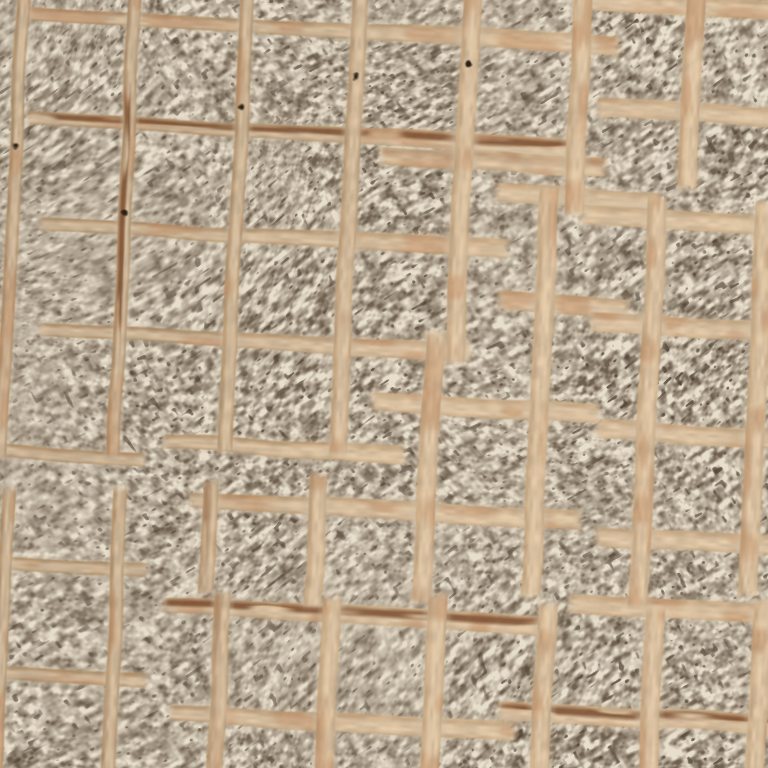
Give the GLSL for this texture, as a Shadertoy shader.

```glsl
// A broken, slightly tilted lattice of weathered tan strips over speckled stone.

float hash(vec2 p) {
    vec3 q = fract(p.xyx * 0.1031);
    q += dot(q, q.yzx + 33.33);
    return fract((q.x + q.y) * q.z);
}

float noise(vec2 p) {
    vec2 cell = floor(p), f = fract(p);
    f = f * f * (3.0 - 2.0 * f);
    return mix(mix(hash(cell), hash(cell + vec2(1, 0)), f.x),
               mix(hash(cell + vec2(0, 1)), hash(cell + vec2(1, 1)), f.x), f.y);
}

// Stone with short grains whose direction drifts over the surface
vec3 stone(vec2 p) {
    vec2 warped = p + 0.06 * vec2(noise(p * 4.0), noise(p * 4.0 + 31.0));
    warped = mat2(0.85, 0.53, -0.53, 0.85) * warped + 3.0;
    float grain = 0.65 * noise(warped * vec2(95, 165)) + 0.35 * noise(warped * vec2(210, 260));
    float contrast = 0.75 + 0.35 * p.x + 0.5 * (noise(p * 6.0 + 9.0) - 0.5);
    float tone = clamp(0.59 + (grain - 0.5) * 1.6 * contrast, 0.0, 1.0);
    vec3 col = mix(vec3(0.44, 0.38, 0.31), vec3(0.91, 0.87, 0.80), tone);
    float speck = smoothstep(0.74, 0.95, noise(warped * vec2(120, 175) + 70.0));
    return mix(col, vec3(0.30, 0.25, 0.20), 0.65 * speck * contrast);
}

// One strip: q.x runs along it and q.y across it
void strip(inout vec3 col, vec2 q, float center, float from, float to, float age, float rust) {
    float seed = floor(center * 977.0);
    float width = mix(0.0125, 0.0085, age);
    from += 0.03 * (hash(vec2(seed, 1)) - 0.5);
    to += 0.03 * (hash(vec2(seed, 2)) - 0.5);
    float offset = q.y - center - 0.004 * (noise(vec2(q.x * 11.0, seed)) - 0.5);
    float dist = abs(offset), side = offset / width;
    float span = smoothstep(from - 0.008, from + 0.008, q.x)
               * (1.0 - smoothstep(to - 0.008, to + 0.008, q.x));

    // Pale margin, then the shaded body
    float margin = 1.0 - smoothstep(width, width * 1.8, dist);
    col = mix(col, vec3(0.80, 0.75, 0.66), 0.35 * span * margin);
    float fiber = noise(vec2(q.x * 70.0, q.y * 240.0) + seed);
    float edge = smoothstep(0.25, 1.0, abs(side - 0.15));
    vec3 body = mix(vec3(0.87, 0.77, 0.64), vec3(0.73, 0.60, 0.45), edge * (0.55 + 0.4 * age));
    body *= 0.93 + 0.12 * fiber - 0.07 * age;
    float stain = smoothstep(0.55, 0.9, noise(vec2(q.x * 24.0, seed + q.y * 60.0)));
    body = mix(body, vec3(0.72, 0.50, 0.34), 0.4 * stain);

    // Rust streak along one edge
    float streak = smoothstep(0.2, 0.6, noise(vec2(q.x * 20.0, q.y * 110.0 + seed)));
    streak *= 1.0 - smoothstep(0.1, 0.7, abs(side + 0.3));
    body = mix(body, vec3(0.46, 0.28, 0.16), 0.85 * rust * streak);
    float cover = 1.0 - smoothstep(width - 0.0018, width + 0.0018, dist);
    col = mix(col, body, 0.94 * span * cover);
}

void mainImage(out vec4 fragColor, in vec2 fragCoord) {
    vec2 p = fragCoord / iResolution.xy;
    p.y = 1.0 - p.y;
    vec3 col = stone(p);
    float age = 1.0 - smoothstep(0.25, 0.75, p.x + 0.25 * p.y);

    // Horizontal strips in staggered groups that overlap at the seams
    vec2 h = vec2(p.x, p.y - 0.055 * p.x);
    for (float i = 0.0; i < 6.0; i++) {
        if (i < 5.0)
            strip(col, h, 0.015 + 0.137 * i, 0.04 + 0.16 * step(4.0, i), 0.8 - 0.065 * i,
                  age, step(abs(i - 1.0), 0.1));
        if (i < 3.0)
            strip(col, h, 0.587 + 0.145 * i, -0.1, 0.2, age, 0.0);
        if (i < 2.0)
            strip(col, h, 0.746 + 0.142 * i, 0.735 - 0.08 * i, 1.1, age, i);
        strip(col, h, 0.216 + 0.140 * i, mix(0.65, 0.21, smoothstep(1.0, 3.5, i)),
              0.85 - 0.035 * i, age, step(abs(i - 4.0), 0.1));
        strip(col, h, -0.042 + 0.1395 * i, 0.765, 1.1, age, 0.0);
    }
    strip(col, h, 0.175, 0.495, 0.79, age, 0.2);

    // Vertical strips: upper, middle, lower and lower left groups
    vec2 v = vec2(p.y, p.x + 0.05 * p.y);
    for (float i = 0.0; i < 7.0; i++) {
        float center = 0.030 + 0.146 * i;
        strip(col, v, center, -0.1, mix(0.6, 0.25, smoothstep(3.0, 5.5, i)), age,
              step(abs(i - 1.0), 0.1) * smoothstep(0.09, 0.13, p.y) * smoothstep(0.47, 0.43, p.y));
        if (i < 6.0) {
            strip(col, v, 0.306 + 0.141 * i, mix(0.63, 0.25, smoothstep(0.8, 3.2, i)), 0.785,
                  age, 0.35 * step(i, 0.5));
            strip(col, v, 0.329 + 0.141 * i, 0.785, 1.1, age, 0.3 * step(i, 0.5));
        }
        if (i < 2.0)
            strip(col, v, 0.044 + 0.146 * i, 0.64, 1.1, age, 0.0);

        // Small dark blemish on each older strip
        vec2 spot = v - vec2(0.08 + 0.4 * hash(vec2(i, 5)), center);
        float blemish = 1.0 - smoothstep(0.003, 0.008, length(spot) + 0.004 * noise(p * 200.0));
        col = mix(col, vec3(0.17, 0.13, 0.08), blemish * step(i, 4.5));
    }
    fragColor = vec4(col, 1.0);
}
```
